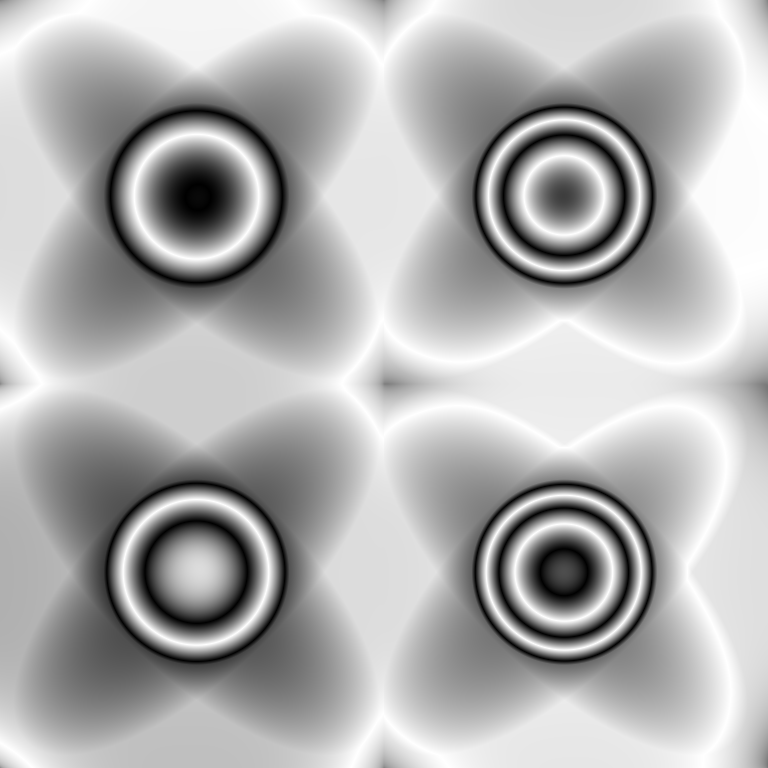
Reproduce this pattern procedurally as a Shadertoy shader.

```glsl
// Tone along the shared cell borders, row by row from the bottom
const float rowTone[6] = float[6](0.26, 0.10, 0.20, -0.08, 0.04, 0.15);
const float columnTone[6] = float[6](0.32, 0.14, -0.13, 0.14, 0.10, 0.01);
// Height of the central dome, which sets the ring count
const float domeHeight[4] = float[4](2.73, 4.18, 1.91, 3.63);

// Paraboloid that is one at its centre and zero outside the unit circle
float dome(vec2 p) {
    return max(0.0, 1.0 - dot(p, p));
}

// Blend of the four border tones, continuous from cell to cell
float borderBlend(vec2 p, ivec2 cell) {
    int below = cell.y * 2 + cell.x;
    int left = cell.y * 3 + cell.x;
    vec2 s = smoothstep(-0.5, 0.5, p);
    float across = mix(columnTone[left], columnTone[left + 1], s.x);
    float upward = mix(rowTone[below], rowTone[below + 2], s.y);
    vec2 weight = p * p * (0.25 - p.yx * p.yx);
    return (weight.x * across + weight.y * upward) / (weight.x + weight.y + 0.002);
}

// Folds a height into alternating white and black bands
float fold(float height) {
    return abs(1.0 - mod(height, 2.0));
}

void mainImage(out vec4 fragColor, in vec2 fragCoord) {
    vec2 grid = 2.0 * fragCoord / iResolution.xy;
    vec2 id = clamp(floor(grid), 0.0, 1.0);
    vec2 p = grid - id - 0.5;
    ivec2 cell = ivec2(id);

    // Background with a dip at every cell corner
    float height = borderBlend(p, cell);
    height -= 0.5 * pow(4.0 * abs(p.x * p.y), 4.0);

    // Two crossed ellipses, slightly off centre
    vec2 q = p - mix(vec2(0.012, 0.01), vec2(-0.03, -0.01), id);
    vec2 diagonal = vec2(q.x + q.y, q.y - q.x) * 0.7071;
    vec2 radii = vec2(0.625, 0.255);
    height += 0.56 * (dome(diagonal / radii) + dome(diagonal / radii.yx));

    // Ringed disc
    height += domeHeight[cell.y * 2 + cell.x] * dome(q / 0.242);

    fragColor = vec4(vec3(fold(height)), 1.0);
}
```
